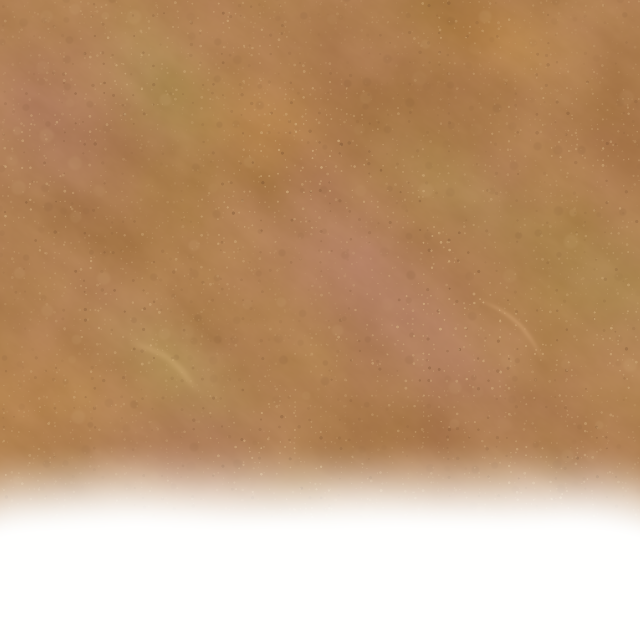
Write a WebGL 1 fragment shader that draws this texture.

```glsl
precision highp float;
uniform vec2 u_resolution;

vec2 hash2(vec2 p) {
  vec3 q = fract(vec3(p.xyx) * vec3(0.1031, 0.103, 0.0973));
  q += dot(q, q.yzx + 33.33);
  return fract((q.xx + q.yz) * q.zy);
}

float gradientDot(vec2 cell, vec2 offset) {
  return dot(hash2(cell + 57.0) * 2.0 - 1.0, offset);
}

float gradientNoise(vec2 p) {
  vec2 i = floor(p), f = fract(p);
  vec2 u = f * f * f * (f * (f * 6.0 - 15.0) + 10.0);
  vec2 e = vec2(1.0, 0.0);
  return mix(mix(gradientDot(i, f), gradientDot(i + e, f - e), u.x),
             mix(gradientDot(i + e.yx, f - e.yx), gradientDot(i + 1.0, f - 1.0), u.x), u.y);
}

float fbm(vec2 p) {
  float sum = 0.0, amp = 0.6;
  for (int i = 0; i < 5; i++) {
    sum += amp * gradientNoise(p);
    p = mat2(0.8, 0.6, -0.6, 0.8) * p * 2.03 + 7.1;
    amp *= 0.55;
  }
  return sum;
}

// Soft elliptical patch; slant leans it down to the right
float patchAt(vec2 p, vec2 center, vec2 radius, float slant) {
  vec2 d = p - center;
  d.y += slant * d.x;
  d /= radius;
  return exp(-dot(d, d));
}

// Scattered round spots, one at most per grid cell
float spots(vec2 p, float cells, float radius, float density, float seed) {
  vec2 g = p * cells;
  vec2 id = floor(g);
  vec2 place = hash2(id + seed);
  vec2 kind = hash2(id + seed + 41.0);
  float r = radius * mix(0.5, 1.0, kind.y);
  float d = length(fract(g) - mix(vec2(0.3), vec2(0.7), place));
  float blur = max(r * 0.6, cells / u_resolution.y);
  return (1.0 - smoothstep(r - blur * 0.5, r + blur * 0.5, d)) * step(kind.x, density) * mix(0.3, 1.0, place.x);
}

float scratch(vec2 p, vec2 a, vec2 b, float width) {
  vec2 d = b - a;
  float t = clamp(dot(p - a, d) / dot(d, d), 0.0, 1.0);
  float bow = 0.012 * sin(t * 3.14159);
  float dist = length(p - a - d * t - vec2(bow));
  return exp(-dist * dist / (width * width)) * sin(t * 3.14159);
}

// Broad regions of warm, rosy, olive and dark pigment
vec3 pigment(vec2 p) {
  vec3 gold = vec3(0.04, 0.035, -0.005);
  vec3 rose = vec3(0.012, 0.005, 0.055);
  vec3 olive = vec3(-0.005, 0.04, 0.01);
  vec3 umber = vec3(-0.055, -0.055, -0.06);
  vec3 c = vec3(0.685, 0.498, 0.318);
  c += gold * patchAt(p, vec2(0.42, 0.80), vec2(0.08, 0.07), 0.0);
  c += gold * patchAt(p, vec2(0.78, 0.94), vec2(0.09, 0.06), 0.2);
  c += gold * 0.7 * patchAt(p, vec2(0.04, 0.37), vec2(0.14, 0.09), 0.0);
  c += olive * patchAt(p, vec2(0.25, 0.87), vec2(0.08, 0.09), 0.5);
  c += olive * patchAt(p, vec2(0.27, 0.43), vec2(0.10, 0.07), 0.5);
  c += olive * 0.8 * patchAt(p, vec2(0.96, 0.56), vec2(0.13, 0.10), 0.3);
  c += olive * 0.6 * patchAt(p, vec2(0.72, 0.70), vec2(0.12, 0.07), 0.5);
  c += rose * patchAt(p, vec2(0.08, 0.80), vec2(0.12, 0.14), 0.2);
  c += rose * patchAt(p, vec2(0.57, 0.58), vec2(0.14, 0.12), 0.6);
  c += rose * 0.6 * patchAt(p, vec2(0.70, 0.45), vec2(0.14, 0.09), 0.4);
  c += rose * 0.7 * patchAt(p, vec2(0.27, 0.30), vec2(0.15, 0.06), 0.0);
  c += umber * patchAt(p, vec2(0.41, 0.72), vec2(0.045, 0.035), 0.4);
  c += umber * 0.7 * patchAt(p, vec2(0.19, 0.62), vec2(0.12, 0.05), 0.4);
  c += umber * 0.7 * patchAt(p, vec2(0.60, 0.83), vec2(0.13, 0.08), 0.0);
  c += umber * 0.6 * patchAt(p, vec2(0.71, 0.97), vec2(0.07, 0.04), 0.2);
  c += umber * 0.6 * patchAt(p, vec2(0.97, 0.83), vec2(0.06, 0.08), 0.0);
  c += umber * 0.7 * patchAt(p, vec2(0.61, 0.35), vec2(0.10, 0.05), 0.3);
  c += umber * 0.6 * patchAt(p, vec2(0.82, 0.38), vec2(0.08, 0.06), 0.0);
  return c;
}

void main() {
  vec2 p = gl_FragCoord.xy / u_resolution;
  vec3 color = pigment(p);

  // Cloudy mottling, stretched along a falling diagonal
  vec2 along = vec2(dot(p, vec2(0.8, -0.6)), dot(p, vec2(0.6, 0.8)));
  color += 0.075 * fbm(p * 6.0 + 3.0);
  color += 0.065 * fbm(along * vec2(5.0, 13.0) + 11.0);
  color += vec3(0.01, -0.015, 0.045) * fbm(p * 5.0 + 23.0);

  // Pale and dark grains in several sizes
  vec3 pale = vec3(0.84, 0.71, 0.52), dark = vec3(0.45, 0.30, 0.18);
  float cluster = 0.65 + 0.8 * gradientNoise(p * 5.0 + 31.0);
  color = mix(color, pale, 0.12 * spots(p, 22.0, 0.25, 0.2, 3.0));
  color = mix(color, dark, 0.13 * spots(p + 0.013, 30.0, 0.22, 0.25, 13.0));
  color = mix(color, dark, 0.40 * cluster * spots(p, 65.0, 0.18, 0.18, 29.0));
  color = mix(color, pale, 0.65 * cluster * spots(p, 75.0, 0.17, 0.22, 47.0));
  color = mix(color, pale, 0.50 * cluster * spots(p + 0.007, 125.0, 0.20, 0.20, 71.0));

  // Faint diagonal scratches
  color += 0.035 * scratch(p, vec2(0.43, 0.483), vec2(0.53, 0.44), 0.0018);
  color += 0.06 * scratch(p, vec2(0.74, 0.535), vec2(0.85, 0.435), 0.004);
  color += 0.06 * scratch(p, vec2(0.20, 0.465), vec2(0.31, 0.385), 0.006);

  // Soft fade to white below, dipping slightly at both sides
  float side = min(p.x, 1.0 - p.x);
  float height = p.y + 0.014 * exp(-side * 22.0) + 0.008 * gradientNoise(p * 7.0);
  float cover = smoothstep(0.168, 0.318, height);
  gl_FragColor = vec4(mix(vec3(1.0, 1.0, 0.997), color, cover), 1.0);
}
```
